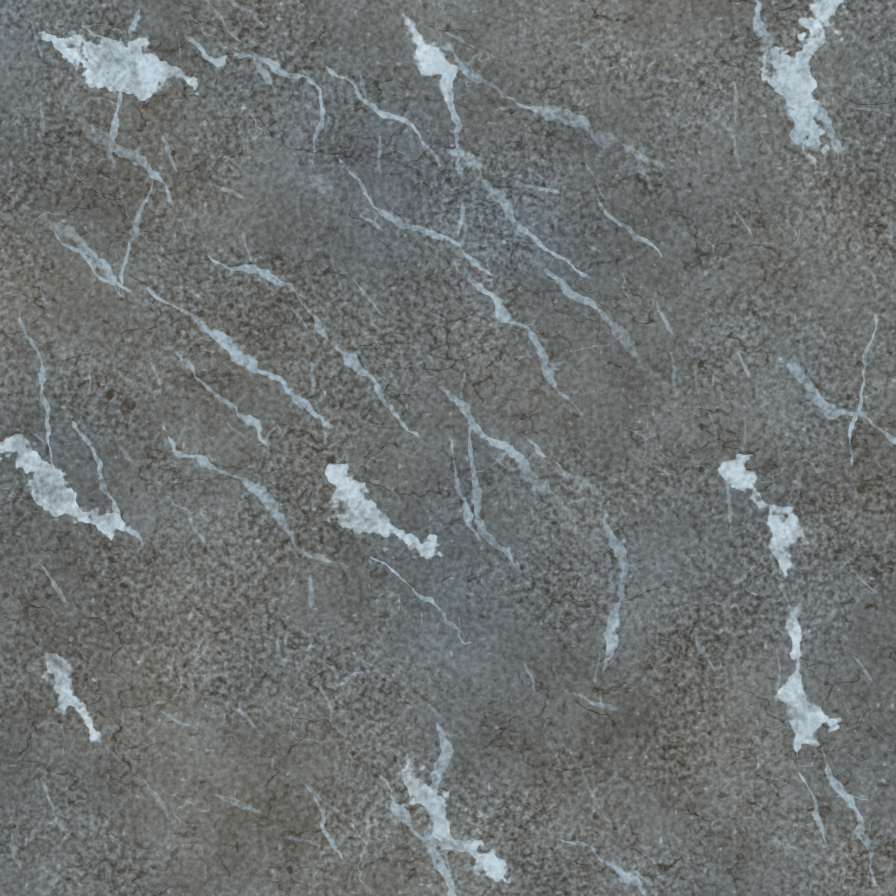
Give the GLSL for this texture, as a Shadertoy shader.

```glsl
// Weathered blue-grey marble with diagonal pale veins, ragged calcite blobs and fine cracks.

const vec3 DARK_STONE  = vec3(0.33, 0.33, 0.315);
const vec3 LIGHT_STONE = vec3(0.53, 0.565, 0.58);
const vec3 VEIN_BLUE   = vec3(0.60, 0.67, 0.71);
const vec3 CALCITE     = vec3(0.72, 0.79, 0.83);

// Integer hash: two values in 0..1 per lattice cell
vec2 hash2(vec2 cell) {
    const uint MIX = 1664525u;
    uvec2 v = uvec2(ivec2(floor(cell))) * MIX + 12345u;
    v.x += v.y * MIX;
    v.y += v.x * MIX;
    v ^= v >> 16u;
    v.x += v.y * MIX;
    v.y += v.x * MIX;
    v ^= v >> 16u;
    return vec2(v & 65535u) / 65535.0;
}

float cornerSlope(vec2 cell, vec2 offset) {
    float angle = 6.2832 * hash2(cell).x;
    return dot(vec2(cos(angle), sin(angle)), offset);
}

float gradientNoise(vec2 p) {
    vec2 i = floor(p), f = p - i;
    vec2 u = f * f * f * (f * (f * 6.0 - 15.0) + 10.0);
    vec2 e = vec2(1.0, 0.0);
    float low  = mix(cornerSlope(i, f), cornerSlope(i + e.xy, f - e.xy), u.x);
    float high = mix(cornerSlope(i + e.yx, f - e.yx), cornerSlope(i + e.xx, f - e.xx), u.x);
    return mix(low, high, u.y);
}

// Octaves are turned so that the lattice does not show
float fbm(vec2 p, int octaves) {
    const mat2 TURN = mat2(1.6, 1.2, -1.2, 1.6);
    float sum = 0.0, amplitude = 1.0;
    p = 0.5 * TURN * p;
    for (int i = 0; i < octaves; i++) {
        sum += amplitude * gradientNoise(p);
        p = TURN * p + 17.3;
        amplitude *= 0.5;
    }
    return sum;
}

// Thin lines along the zero level of a noise field
float hairlines(vec2 p, float frequency, float width) {
    return 1.0 - smoothstep(0.0, width * frequency, abs(fbm(p * frequency, 5)));
}

// One tapered, wandering, ragged streak per grid cell
float streaks(vec2 p, float cells, float angle, float spread, vec2 halfSize,
              float wander, float chance, float seed) {
    vec2 bend = wander * vec2(fbm(p * 8.0 + seed, 5), fbm(p * 8.0 + seed + 40.5, 5));
    float swell = 0.85 + 1.3 * gradientNoise(p * 17.0 + seed);
    float ragged = 0.8 * fbm(p * 55.0 + seed, 3);
    float edge = 0.0008 + 0.12 * halfSize.y;
    vec2 home = floor(p * cells);
    float cover = 0.0;
    for (int y = -1; y <= 1; y++)
    for (int x = -1; x <= 1; x++) {
        vec2 cell = home + vec2(x, y);
        vec2 place = hash2(cell + seed), kind = hash2(cell + seed + 71.0);
        float turn = angle + spread * (2.0 * kind.x - 1.0);
        float size = mix(0.6, 1.1, fract(place.x * 7.0 + kind.y * 5.0));
        vec2 dir = vec2(cos(turn), sin(turn));
        vec2 v = p + bend - (cell + 0.2 + 0.6 * place) / cells;
        float along = dot(v, dir) / (halfSize.x * size);
        float across = abs(dot(v, vec2(-dir.y, dir.x)));
        float taper = sqrt(max(0.0, 1.0 - along * along));
        float width = halfSize.y * size * (swell * taper + ragged);
        float streak = smoothstep(-edge, edge, width - across) * smoothstep(0.0, 0.4, taper);
        cover = max(cover, streak * step(kind.y, chance));
    }
    return cover;
}

// Faint round fossil outlines in a few cells
float fossilRings(vec2 p, float cells, float radius, float chance) {
    vec2 cell = floor(p * cells);
    vec2 place = hash2(cell + 311.0);
    float r = length(p - (cell + 0.25 + 0.5 * place) / cells) + 0.005 * gradientNoise(p * 60.0);
    float rim = 1.0 - smoothstep(0.0, 0.003, abs(r - radius));
    float core = 1.0 - smoothstep(0.0, 0.003, abs(r - 0.5 * radius));
    return max(rim, 0.6 * core) * step(hash2(cell + 523.0).x, chance);
}

void mainImage(out vec4 fragColor, in vec2 fragCoord) {
    vec2 uv = fragCoord / min(iResolution.x, iResolution.y);

    // Mottled, grainy stone
    float patches = fbm(uv * 4.0 + 5.0, 4);
    float blotches = fbm(uv * 19.0 + 31.0, 4);
    float grain = fbm(uv * 140.0, 2) + 0.5 * gradientNoise(uv * 230.0 + 7.0);
    float roughness = mix(0.45, 0.85, smoothstep(-0.3, 0.3, fbm(uv * 6.0 + 83.0, 3)));
    float tone = 0.45 + 0.34 * patches + 0.22 * blotches + roughness * grain;

    // Pits, flecks, broken cracks, pale hairlines and fossils
    float crackZone = smoothstep(0.0, 0.25, fbm(uv * 13.0 + 61.0, 3));
    float webZone = smoothstep(0.0, 0.25, fbm(uv * 8.0 + 23.0, 3));
    float hairZone = smoothstep(0.1, 0.4, fbm(uv * 14.0 + 97.0, 3));
    vec2 flat_uv = uv * vec2(0.7, 1.0);
    tone -= 0.45 * smoothstep(0.38, 0.55, gradientNoise(uv * 85.0 + 9.0));
    tone += 0.50 * smoothstep(0.38, 0.55, gradientNoise(uv * 120.0 + 53.0));
    tone -= 0.45 * crackZone * hairlines(flat_uv + 3.7, 11.0, 0.004);
    tone -= 0.35 * webZone * hairlines(flat_uv + 6.1, 24.0, 0.0035);
    tone += 0.45 * hairZone * hairlines(uv + 8.2, 9.0, 0.004);
    tone += 0.28 * fossilRings(uv, 5.0, 0.02, 0.16);
    vec3 color = mix(DARK_STONE, LIGHT_STONE, max(tone, -0.3));
    color += vec3(-0.025, 0.0, 0.03) * fbm(uv * 3.0 + 47.0, 3);

    // Veins: a dense diagonal family, scattered ones, steep ones and small chips
    float family = 1.0 - smoothstep(0.24, 0.42, length(uv - vec2(0.4, 0.7)));
    float veins = family * streaks(uv, 6.0, -0.72, 0.22, vec2(0.14, 0.0055), 0.03, 0.85, 3.0);
    veins = max(veins, streaks(uv, 5.0, -0.8, 0.5, vec2(0.09, 0.0045), 0.035, 0.45, 19.0));
    veins = max(veins, streaks(uv, 5.0, -1.45, 0.35, vec2(0.09, 0.005), 0.03, 0.45, 37.0));
    veins = max(veins, 0.6 * streaks(uv, 13.0, -0.9, 0.8, vec2(0.025, 0.0025), 0.015, 0.4, 89.0));
    float veinBody = clamp(0.82 + 0.4 * blotches + 0.25 * grain, 0.0, 1.0);
    color = mix(color, VEIN_BLUE + 0.07 * grain + 0.08 * blotches, veinBody * veins);

    // Calcite blobs with worn, cloudy interiors
    float blobs = streaks(uv, 3.0, -1.1, 0.7, vec2(0.095, 0.025), 0.055, 0.85, 53.0);
    float blobBody = clamp(0.85 + 0.6 * fbm(uv * 28.0 + 71.0, 3) + 0.15 * grain, 0.0, 1.0);
    color = mix(color, CALCITE + 0.07 * grain + 0.10 * blotches, blobBody * blobs);

    fragColor = vec4(color, 1.0);
}
```
